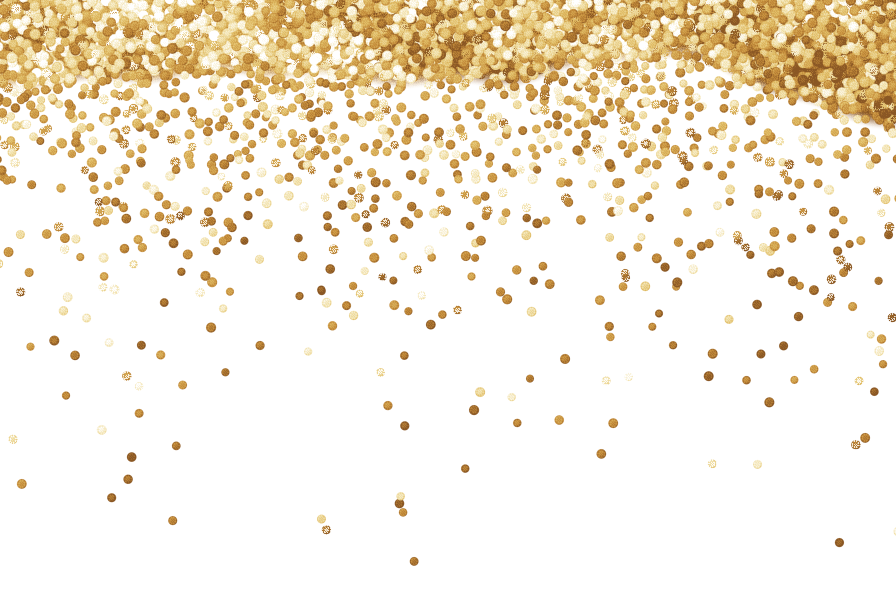
A WebGL 1 fragment shader for this background:

```glsl
precision highp float;
// Gold confetti: a crowded glitter band along the top sheds round flakes over white.

uniform vec2 u_resolution;

const vec3 WHITE = vec3(1.0);
const vec3 CREAM = vec3(0.95, 0.89, 0.69);
const vec3 GOLD = vec3(0.88, 0.74, 0.40);
const vec3 OCHRE = vec3(0.77, 0.55, 0.23);
const vec3 BROWN = vec3(0.54, 0.34, 0.14);
const float CELL = 0.022;
const int LAYERS = 7;
const int LOOSE_LAYERS = 2;

vec3 hash3(vec3 p) {
  p = fract(p * vec3(0.1031, 0.1030, 0.0973));
  p += dot(p, p.yxz + 33.33);
  return fract((p.xxy + p.yxx) * p.zyx);
}

// Metal ramp from brown shadow (0) to white glint (1).
vec3 metal(float tone) {
  float t = clamp(tone, 0.0, 1.0) * 4.0;
  vec3 c = mix(BROWN, OCHRE, clamp(t, 0.0, 1.0));
  c = mix(c, GOLD, clamp(t - 1.0, 0.0, 1.0));
  c = mix(c, CREAM, clamp(t - 2.0, 0.0, 1.0));
  return mix(c, WHITE, clamp(t - 3.0, 0.0, 1.0));
}

// Fine sparkle from layered sines, roughly -1 to 1.
float grain(vec2 p, float seed) {
  float a = sin(p.x * 930.0 + seed * 40.0 + 2.0 * sin(p.y * 410.0));
  float b = sin(p.y * 870.0 - seed * 25.0 + 2.0 * sin(p.x * 530.0));
  return a * b;
}

// Depth of the band's ragged lower edge.
float bandEdge(float x) {
  float wave = 0.009 * sin(x * 9.0 + 1.0) + 0.006 * sin(x * 31.0);
  float notch = 0.03 * exp(-50.0 * (x - 1.08) * (x - 1.08));
  return 0.125 + wave - notch + 0.065 * smoothstep(1.15, 1.5, x);
}

float bandMask(vec2 p, float feather) {
  float edge = bandEdge(p.x);
  return 1.0 - smoothstep(edge - feather, edge + feather, 1.0 - p.y);
}

// Chance that a loose flake occupies a cell.
float looseDensity(vec2 p) {
  float depth = 1.0 - p.y;
  float fall = exp(-6.0 * max(depth - 0.12, 0.0));
  float clumps = 1.0 + 0.25 * sin(p.x * 13.0 + 1.0) * sin(p.y * 17.0);
  return fall * clumps * (1.0 - smoothstep(0.95, 0.98, depth));
}

// Broad light and dark patches in the metal.
float patchTone(vec2 p) {
  float ripple = 0.09 * sin(p.x * 11.0 + p.y * 24.0) + 0.05 * sin(p.x * 27.0 - p.y * 43.0);
  float dark = 0.16 * exp(-28.0 * (p.x - 0.87) * (p.x - 0.87));
  return ripple - dark - 0.17 * smoothstep(1.0, 1.45, p.x);
}

float flakeTone(vec2 p, float pick, float band) {
  float depth = 1.0 - p.y;
  float looseTone = mix(0.18, 0.52, fract(pick * 7.0)) - 0.14 * smoothstep(0.2, 0.5, depth);
  if (pick > 0.72) looseTone = mix(0.65, 0.94, fract(pick * 13.0));
  float bandTone = 0.22 + 0.88 * pick + patchTone(p);
  return mix(looseTone, bandTone, band);
}

// Blends one round flake over the colour beneath it.
vec3 addFlake(vec3 under, vec2 offset, float radius, float tone, float seed, float pixel) {
  float dist = length(offset);
  float cover = 1.0 - smoothstep(radius - pixel * 0.7, radius + pixel * 0.7, dist);
  float sparkle = grain(offset, seed);
  float rim = smoothstep(0.55, 1.0, dist / radius);
  float sheen = dot(offset, vec2(-0.6, 0.8)) / radius;
  float broken = step(0.84, seed) * smoothstep(0.0, 0.35, sparkle);
  vec3 color = metal(tone + 0.09 * sparkle + 0.06 * sheen - 0.11 * rim);
  return mix(under, color, cover * (1.0 - 0.8 * broken));
}

vec3 addLayer(vec3 color, vec2 p, float layer, float crowding, float pixel) {
  vec2 shift = CELL * vec2(0.37, 0.61) * layer;
  vec2 home = floor((p + shift) / CELL);
  for (int j = -1; j <= 1; j++) {
    for (int i = -1; i <= 1; i++) {
      vec2 id = home + vec2(float(i), float(j));
      vec3 place = hash3(vec3(id + 71.0, layer * 17.0 + 3.0));
      vec3 look = hash3(vec3(id + 213.0, layer * 29.0 + 11.0));
      vec2 center = (id + place.xy) * CELL - shift;
      float band = bandMask(center, 0.025);
      float chance = mix(looseDensity(center), band * 0.9, crowding);
      float radius = mix(0.0066, 0.0084, look.x) + 0.0008 * band;
      float tone = flakeTone(center, look.y, band);
      if (place.z < chance) color = addFlake(color, p - center, radius, tone, look.z, pixel);
    }
  }
  return color;
}

void main() {
  float pixel = 1.0 / u_resolution.y;
  vec2 p = gl_FragCoord.xy * pixel;

  // Glitter dust fills the gaps of the band.
  float dust = 0.25 + patchTone(p) + 0.2 * grain(p, 0.3);
  vec3 color = mix(WHITE, metal(dust), bandMask(p, 0.014));

  // Crowded flakes lie below, loose flakes fall on top.
  for (int n = 0; n < LAYERS; n++) {
    float crowding = n < LAYERS - LOOSE_LAYERS ? 1.0 : 0.0;
    color = addLayer(color, p, float(n), crowding, pixel);
  }
  gl_FragColor = vec4(color, 1.0);
}
```
